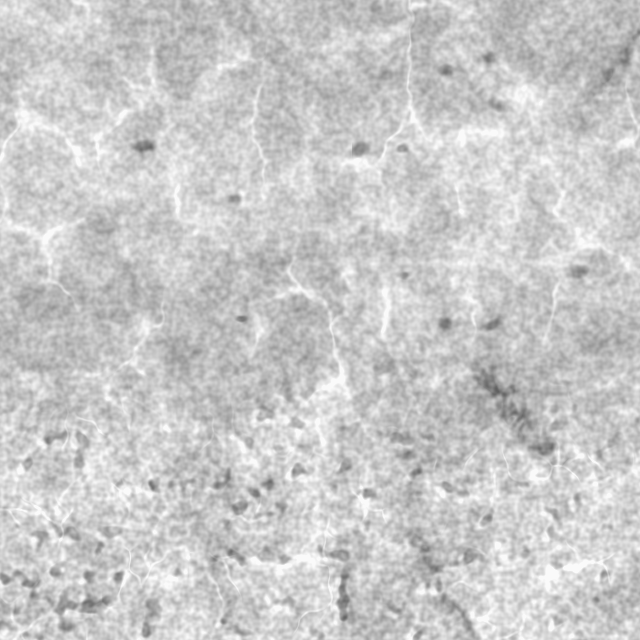
Give the GLSL for this texture, as a Shadertoy shader.

```glsl
// Weathered pale grey stone: cloudy patches and fine grain, crossed by thin
// light veins. The lower half is rougher, with pits lit along one side;
// dark flecks and two smudged fractures gather towards the right.
#define PATCH_DARK 0.725
#define PATCH_LIGHT 0.825
#define MOTTLE 0.11
#define GRAIN 0.29
#define VEIN_LIGHT 0.11
#define HALO_LIGHT 0.05
#define PIT_DEPTH 0.20
#define RIM_LIGHT 0.13
#define FLECK_DEPTH 0.24
#define STAIN_DEPTH 0.30

vec2 hash2(vec2 cell) {
    vec3 q = fract(cell.xyx * vec3(0.1031, 0.1030, 0.0973));
    q += dot(q, q.yzx + 33.33);
    return fract((q.xx + q.yz) * q.zy);
}

float slope(vec2 corner, vec2 offset) {
    float angle = 6.2832 * hash2(corner).x;
    return dot(vec2(cos(angle), sin(angle)), offset);
}

// Gradient noise, roughly -0.6 to 0.6
float noise(vec2 p) {
    p += 57.0;
    vec2 i = floor(p), f = fract(p);
    vec2 u = f * f * f * (f * (f * 6.0 - 15.0) + 10.0);
    vec2 e = vec2(1.0, 0.0);
    return mix(mix(slope(i, f), slope(i + e, f - e), u.x),
               mix(slope(i + e.yx, f - e.yx), slope(i + e.xx, f - e.xx), u.x), u.y);
}

float fbm(vec2 p) {
    float sum = 0.0, amp = 0.6;
    for (int i = 0; i < 5; i++) {
        sum += amp * noise(p);
        p = mat2(1.6, 1.2, -1.2, 1.6) * p + 7.3;
        amp *= 0.55;
    }
    return sum;
}

// Gap between the two nearest cell centres: zero along the cell borders
float cellBorder(vec2 p) {
    vec2 i = floor(p), f = fract(p);
    float first = 8.0, second = 8.0;
    for (int y = -1; y <= 1; y++)
    for (int x = -1; x <= 1; x++) {
        vec2 g = vec2(x, y);
        float d = length(g + hash2(i + g + 31.0) - f);
        second = min(second, max(first, d));
        first = min(first, d);
    }
    return second - first;
}

// Irregular hollows, gathered in clusters
float pits(vec2 p) {
    float h = noise(p * 27.0) + 0.55 * noise(p * 55.0 + 9.0);
    return smoothstep(0.20, 0.55, h + 0.25 * noise(p * 6.0 + 4.0));
}

// Small dark marks, one in a few of the grid cells
float flecks(vec2 p, float chance) {
    p *= 15.0;
    vec2 pick = hash2(floor(p) + 83.0);
    vec2 d = fract(p) - mix(vec2(0.35), vec2(0.65), hash2(floor(p) + 12.0));
    float size = 0.10 + 0.18 * pick.y;
    float r = length(d * vec2(0.8, 1.3)) + 0.16 * noise(p * 3.5);
    return step(pick.x, chance) * (1.0 - smoothstep(0.2 * size, 1.2 * size, r));
}

// Smudge along a line, patchy and ragged
float stain(vec2 p, vec2 a, vec2 b, float width) {
    vec2 ab = b - a;
    float t = clamp(dot(p - a, ab) / dot(ab, ab), 0.0, 1.0);
    float d = length(p - a - ab * t) / (width * mix(1.0, 0.4, t));
    return exp(-d * d) * clamp(0.55 + 1.5 * noise(p * 32.0) + noise(p * 70.0), 0.0, 1.0);
}

void mainImage(out vec4 fragColor, in vec2 fragCoord) {
    vec2 p = fragCoord / iResolution.y;
    vec2 warp = vec2(noise(p * 11.0), noise(p * 11.0 + 40.0)) * 0.045
              + vec2(noise(p * 38.0), noise(p * 38.0 + 20.0)) * 0.014;
    vec2 q = p + warp;
    float rough = 1.0 - smoothstep(0.28, 0.48, p.y + 0.15 * noise(p * 5.0));

    // Cloudy patches and mottling
    float cloud = fbm(q * 3.5 + 2.0) + mix(-0.05, 0.08, rough) + 0.07 * (p.x - 0.5);
    float grey = mix(PATCH_DARK, PATCH_LIGHT, smoothstep(-0.22, 0.22, cloud));
    grey += MOTTLE * noise(p * 16.0 + 5.0);

    // Fine grain
    float grain = 0.35 * noise(p * 38.0) + 0.5 * noise(p * 74.0) + 0.4 * noise(p * 128.0);
    grey += GRAIN * grain * mix(0.9, 1.15, rough);

    // Long upright veins with a soft halo, finer broken ones below
    float border = cellBorder(q * vec2(8.0, 5.0));
    float fade = smoothstep(-0.15, 0.25, noise(p * 7.0 + 3.0)) * mix(1.0, 0.4, rough);
    grey += VEIN_LIGHT * fade * (1.0 - smoothstep(0.0, 0.10, border));
    grey += HALO_LIGHT * exp(-6.0 * border);
    float fine = 1.0 - smoothstep(0.0, 0.16, cellBorder(q * vec2(20.0, 16.0)));
    grey += VEIN_LIGHT * fine * rough * smoothstep(0.0, 0.3, noise(p * 13.0));

    // Pits with a lit rim
    float pit = pits(p);
    float rim = pits(p + vec2(0.009, 0.007)) * (1.0 - pit);
    grey += (RIM_LIGHT * rim - PIT_DEPTH * pit) * mix(0.12, 1.0, rough);

    // Dark flecks and smudged fractures
    grey -= FLECK_DEPTH * flecks(p, 0.03 + 0.10 * smoothstep(0.4, 0.9, p.x));
    vec2 s = p + 0.5 * warp;
    float dark = stain(s, vec2(0.76, 0.40), vec2(0.88, 0.28), 0.032);
    dark += 0.8 * stain(s, vec2(0.64, 0.15), vec2(0.74, 0.0), 0.024);
    dark += 0.7 * stain(s, vec2(0.93, 0.86), vec2(0.99, 0.95), 0.025);
    grey -= STAIN_DEPTH * dark;

    fragColor = vec4(vec3(clamp(grey, 0.3, 0.98)), 1.0);
}
```
